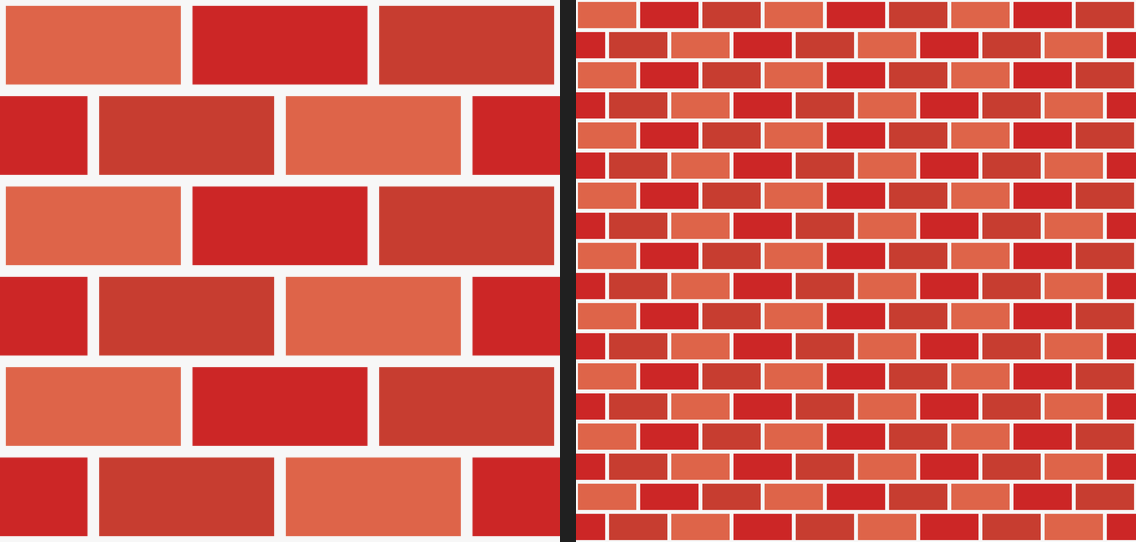
Left, the tile; right, the same tile 3 across and 3 down.
Write a WebGL 2 fragment shader that draws this pattern.

```glsl
#version 300 es
precision highp float;

uniform vec2 u_resolution;
out vec4 fragColor;

const vec3 MORTAR = vec3(0.969);
const vec3 ORANGE = vec3(0.870, 0.392, 0.286);
const vec3 RED = vec3(0.800, 0.149, 0.149);
const vec3 BROWN = vec3(0.780, 0.238, 0.188);

// The three clays follow each other along a course
vec3 clayColor(float index) {
    float k = mod(index, 3.0);
    return k < 0.5 ? ORANGE : k < 1.5 ? RED : BROWN;
}

void main() {
    vec2 cells = vec2(3.0, 6.0);
    vec2 grid = gl_FragCoord.xy / u_resolution * cells;
    vec2 pixel = cells / u_resolution;

    // Running bond: every other course, from the bottom, shifts half a brick
    float shifted = 1.0 - mod(floor(grid.y), 2.0);
    grid.x -= 0.5 * shifted;

    // Brick rectangle centred in its cell, with edges one pixel soft
    vec2 halfSize = 0.5 * vec2(240.0 / 256.0, 108.0 / 124.0);
    vec2 inset = halfSize - abs(fract(grid) - 0.5);
    vec2 coverage = clamp(inset / pixel + 0.5, 0.0, 1.0);

    vec3 brick = clayColor(floor(grid.x) + 2.0 * shifted);
    fragColor = vec4(mix(MORTAR, brick, coverage.x * coverage.y), 1.0);
}
```
